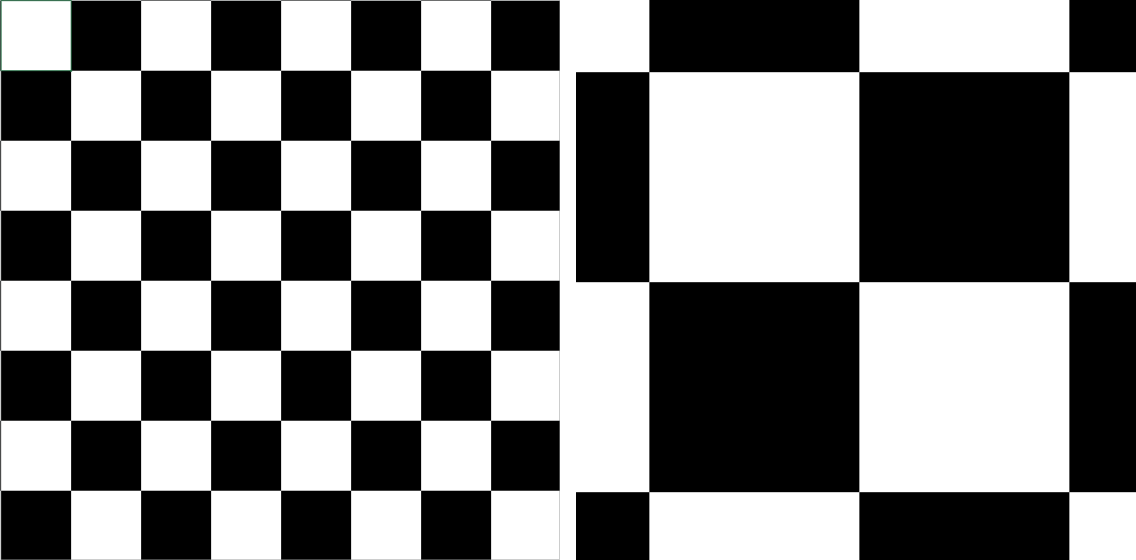
Left, the full canvas; right, a detail of the centre.
Write a three.js fragment shader that draws this pattern.

```glsl
// Black and white checkerboard, eight squares each way, nudged off the border.
// Smoothed square waves multiply into the checks; box distances add a thin
// grey border line and a green outline with a small handle on one square.

varying vec2 vUv;

// Coverage of a line of the given half width, at distance d, pixel size px
float lineCover(float d, float halfWidth, float px) {
  float lo = max(d - 0.5 * px, -halfWidth);
  float hi = min(d + 0.5 * px, halfWidth);
  return clamp((hi - lo) / px, 0.0, 1.0);
}

// Distance to the centre of a square, measured along its larger axis
float boxRadius(vec2 q) {
  return max(abs(q.x), abs(q.y));
}

// Offset from a centre, wrapped around the eight by eight board
vec2 wrapped(vec2 p, vec2 centre) {
  return mod(p - centre + 4.0, 8.0) - 4.0;
}

void main() {
  // Board space: one unit per square, edges on whole numbers
  vec2 p = (vUv - vec2(0.002, -0.0013)) * 8.0;
  vec2 px = max(fwidth(vUv) * 8.0, vec2(0.00001));
  float pixel = max(px.x, px.y);

  // Checks: product of two smoothed square waves
  vec2 wave = abs(mod(p + 0.5, 2.0) - 1.0) - 0.5;
  wave = clamp(wave / px, -0.5, 0.5) * 2.0;
  vec3 color = vec3(0.5 - 0.5 * wave.x * wave.y);

  // Grey border line, shared by opposite edges
  vec2 border = abs(fract(vUv + 0.5) - 0.5) * 8.0;
  float grey = max(lineCover(border.x, 0.007, px.x),
                   lineCover(border.y, 0.007, px.y));
  color = mix(color, vec3(0.59, 0.60, 0.60), grey);

  // Green outline of the upper left square, and its corner handle
  float outline = abs(boxRadius(wrapped(p, vec2(0.5, 7.5))) - 0.5);
  float handle = boxRadius(wrapped(p, vec2(1.0, 7.0)));
  float green = max(lineCover(outline, 0.006, pixel),
                    lineCover(handle, 0.014, pixel));
  color = mix(color, vec3(0.13, 0.45, 0.27), green);

  gl_FragColor = vec4(color, 1.0);
}
```
